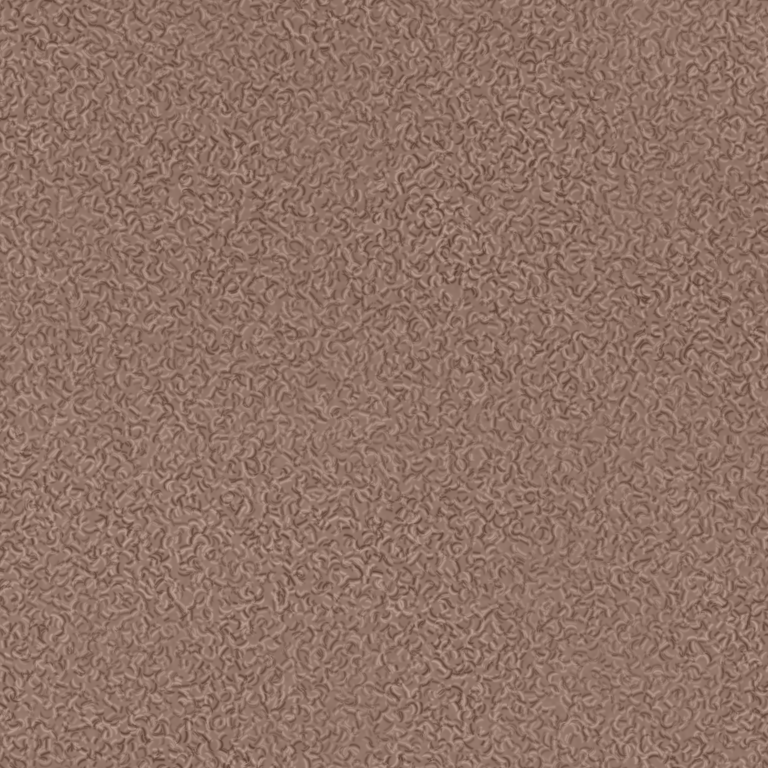
Reproduce this texture procedurally as a WebGL 2 fragment shader.

```glsl
#version 300 es
precision highp float;

uniform vec2 u_resolution;
out vec4 outColor;

const vec3 BASE_COLOR = vec3(0.568, 0.457, 0.407);
const float CELL_SIZE = 0.0135;     // spacing of fibres in one layer
const int LAYERS = 2;
const float HALF_LENGTH = 0.0072;   // mean half length of a fibre
const float FIBRE_WIDTH = 0.0024;   // soft radius of a fibre
const float PAIR_OFFSET = 0.0023;   // shift of ridge and groove from the axis
const float MAX_BEND = 75.0;        // curvature of a fibre
const float ANGLE_SPREAD = 1.1;     // deviation from the two main directions
const float VERTICAL_SHARE = 0.58;
const float RIDGE_LIGHT = 0.135;
const float GROOVE_DARK = 0.165;
const float GRAIN_AMOUNT = 0.035;
const float GRAIN_SCALE = 190.0;
const float PATCH_SCALE = 7.0;
const float SHADE_AMOUNT = 0.022;

const float HALF_TURN = 3.14159;

vec4 hash4(vec3 p) {
    vec4 q = fract(p.xyzx * vec4(0.1031, 0.1030, 0.0973, 0.1099));
    q += dot(q, q.wzxy + 33.33);
    return fract((q.xxyz + q.yzzw) * q.zywx);
}

float valueNoise(vec2 p) {
    vec2 i = floor(p);
    vec2 f = fract(p);
    f = f * f * (3.0 - 2.0 * f);
    float a = hash4(vec3(i, 7.0)).x;
    float b = hash4(vec3(i + vec2(1.0, 0.0), 7.0)).x;
    float c = hash4(vec3(i + vec2(0.0, 1.0), 7.0)).x;
    float d = hash4(vec3(i + vec2(1.0, 1.0), 7.0)).x;
    return mix(mix(a, b, f.x), mix(c, d, f.x), f.y);
}

// Soft stroke along the x axis
float stroke(vec2 p, float halfLength) {
    vec2 d = vec2(max(abs(p.x) - halfLength, 0.0), p.y) / FIBRE_WIDTH;
    return exp(-1.6 * dot(d, d));
}

// Strongest ridge (x) and groove (y) of the fibres near a point
vec2 fibreLayer(vec2 uv, float seed) {
    vec2 grid = uv / CELL_SIZE + seed * vec2(0.37, 0.61);
    vec2 home = floor(grid);
    vec2 result = vec2(0.0);
    for (int y = -1; y <= 1; y++) {
        for (int x = -1; x <= 1; x++) {
            vec2 cell = home + vec2(x, y);
            vec4 place = hash4(vec3(cell, seed));
            vec4 form = hash4(vec3(cell, seed + 19.0));

            float angle = place.z < VERTICAL_SHARE ? 0.5 * HALF_TURN : 0.0;
            angle += (place.w - 0.5) * 2.0 * ANGLE_SPREAD;
            angle += form.x < 0.5 ? HALF_TURN : 0.0;
            float c = cos(angle);
            float s = sin(angle);

            vec2 p = (grid - cell - 0.5 - 0.85 * (place.xy - 0.5)) * CELL_SIZE;
            p = vec2(c * p.x + s * p.y, c * p.y - s * p.x);
            p.y += (form.y - 0.5) * 2.0 * MAX_BEND * p.x * p.x;

            float halfLength = HALF_LENGTH * mix(0.3, 0.95, form.z);
            vec2 strength = mix(vec2(0.35), vec2(1.0), vec2(form.w, fract(form.w * 7.3)));
            vec2 pair = vec2(stroke(p - vec2(0.0, PAIR_OFFSET), halfLength),
                             stroke(p + vec2(0.0, PAIR_OFFSET), halfLength));
            result = max(result, pair * strength);
        }
    }
    return result;
}

void main() {
    vec2 uv = gl_FragCoord.xy / u_resolution.y;

    // Fibres
    vec2 fibres = vec2(0.0);
    for (int i = 0; i < LAYERS; i++) {
        fibres = max(fibres, fibreLayer(uv, 3.0 + 11.0 * float(i)));
    }
    float relief = RIDGE_LIGHT * fibres.x - GROOVE_DARK * fibres.y;

    // Calmer and rougher patches
    float patches = 0.6 * valueNoise(uv * PATCH_SCALE)
                  + 0.4 * valueNoise(uv * PATCH_SCALE * 2.7 + 5.0);
    relief *= mix(0.7, 1.3, patches);

    // Fine grain and broad shading
    float grain = (valueNoise(uv * GRAIN_SCALE) - 0.5) * GRAIN_AMOUNT;
    float shade = (valueNoise(uv * 3.0 + 11.0) - 0.5) * SHADE_AMOUNT;

    outColor = vec4(BASE_COLOR + relief + grain + shade, 1.0);
}
```
